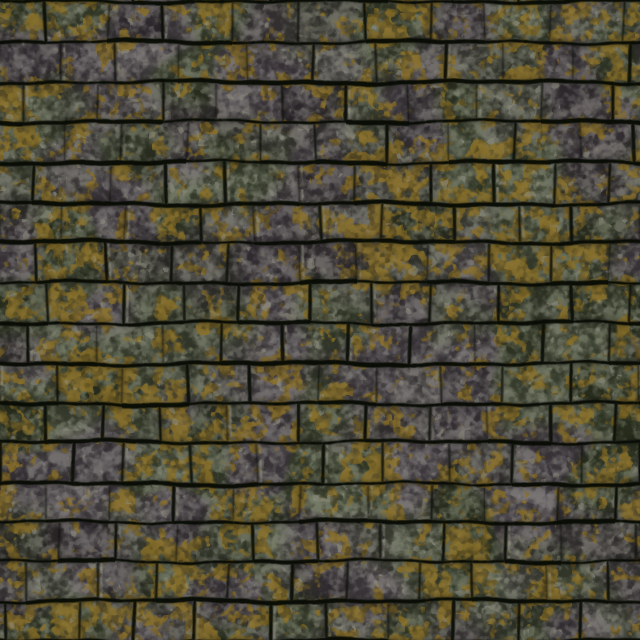
Write a WebGL 2 fragment shader that draws this texture.

```glsl
#version 300 es
precision highp float;
// Weathered slate roof: 16 staggered courses of 10 slates with golden lichen.

uniform vec2 u_resolution;
out vec4 fragColor;

const vec2 GRID = vec2(10.0, 16.0);
const float TAU = 6.2831853;

const vec3 STONE_DARK  = vec3(0.19, 0.19, 0.165);
const vec3 STONE_LIGHT = vec3(0.43, 0.43, 0.39);
const vec3 VIOLET_TINT = vec3(0.015, -0.005, 0.035);
const vec3 GREEN_TINT  = vec3(-0.01, 0.012, -0.025);
const vec3 LICHEN_DARK = vec3(0.29, 0.25, 0.12);
const vec3 LICHEN_GOLD = vec3(0.56, 0.45, 0.15);
const vec3 PALE_FLECK  = vec3(0.56, 0.56, 0.50);
const vec3 GAP         = vec3(0.03, 0.045, 0.015);

float hash(vec2 p, float seed) {
    vec3 q = fract(vec3(p.xyx + seed * 7.31) * vec3(0.1031, 0.1030, 0.0973));
    q += dot(q, q.yzx + 33.33);
    return fract((q.x + q.y) * q.z);
}

// Smooth cellular noise: random cell values blended by distance; repeats over the canvas.
float cellNoise(vec2 uv, float cells, float seed) {
    vec2 p = uv * cells;
    vec2 base = floor(p);
    float total = 0.0, weights = 0.0;
    for (int y = -1; y <= 1; y++) {
        for (int x = -1; x <= 1; x++) {
            vec2 cell = base + vec2(x, y);
            vec2 id = mod(cell, cells);
            vec2 point = cell + vec2(hash(id, seed + 1.0), hash(id, seed + 2.0));
            float w = 1.0 - smoothstep(0.0, 1.3, distance(p, point));
            w = w * w * w + 1e-5;
            total += w * hash(id, seed);
            weights += w;
        }
    }
    return total / weights;
}

float mottle(vec2 uv, float cells, float seed) {
    return 0.42 * cellNoise(uv, cells, seed)
         + 0.34 * cellNoise(uv, cells * 2.0, seed + 5.0)
         + 0.24 * cellNoise(uv, cells * 4.0, seed + 9.0);
}

// Uneven lower edge of a course, in course heights.
float courseEdge(float x, float row) {
    float r = hash(vec2(mod(row, GRID.y), 3.0), 4.0);
    return 0.08 * (r - 0.5)
         + 0.030 * sin(TAU * (2.0 * x + r * 5.0))
         + 0.022 * sin(TAU * (5.0 * x + r * 9.0))
         + 0.012 * sin(TAU * (13.0 * x + r * 17.0));
}

// Signed distance to the nearest upright joint, joint id, slate id.
vec3 slateAt(float x, float row, float height) {
    float rowId = mod(row, GRID.y);
    float stagger = 0.5 * mod(rowId, 2.0) + 0.36 * (hash(vec2(rowId, 8.0), 1.0) - 0.5);
    float u = x * GRID.x - stagger;
    float joint = floor(u + 0.5);
    vec2 id = vec2(mod(joint, GRID.x), rowId);
    float shift = 0.24 * (hash(id, 2.0) - 0.5);
    float lean = 0.07 * (hash(id, 3.0) - 0.5) * (height - 0.5);
    float d = u - joint - shift - lean;
    return vec3(d, id.x, mod(joint - step(d, 0.0), GRID.x));
}

float line(float d, float halfWidth, float blur) {
    return 1.0 - smoothstep(halfWidth - blur, halfWidth + blur, abs(d));
}

void main() {
    vec2 uv = gl_FragCoord.xy / u_resolution;
    vec2 blur = GRID / u_resolution * 0.7 + vec2(0.008, 0.012);

    // Locate the course and the slate.
    float v = uv.y * GRID.y + 0.06;
    float edge = floor(v + 0.5);
    float edgeDist = v - edge - courseEdge(uv.x, edge);
    float row = edge - step(edgeDist, 0.0);
    vec3 slate = slateAt(uv.x, row, v - row);
    vec2 slateId = vec2(slate.z, mod(row, GRID.y));
    vec2 jointId = vec2(slate.y, slateId.y);

    // Mottled stone, each slate with its own shade.
    float tone = mottle(uv, 44.0, 11.0);
    float grain = cellNoise(uv, 150.0, 31.0);
    float patches = cellNoise(uv, 13.0, 41.0);
    vec3 color = mix(STONE_DARK, STONE_LIGHT, smoothstep(0.24, 0.76, tone * 0.75 + grain * 0.25));
    color += mix(VIOLET_TINT, GREEN_TINT, smoothstep(0.25, 0.75, patches));
    color += 0.07 * (hash(slateId, 5.0) - 0.5);

    // Lichen gathers in broken patches, more on some slates.
    float growth = mottle(uv, 38.0, 51.0) + 0.22 * (patches - 0.5) + 0.16 * (hash(slateId, 6.0) - 0.5);
    vec3 lichen = mix(LICHEN_DARK, LICHEN_GOLD, smoothstep(0.25, 0.85, 0.5 * grain + 0.5 * growth + 0.08));
    color = mix(color, lichen, 0.8 * smoothstep(0.52, 0.65, growth));

    // Scattered pale flecks, and chipped rims beside a few joints.
    float fleck = smoothstep(0.76, 0.92, cellNoise(uv, 110.0, 71.0)) * smoothstep(0.45, 0.65, tone);
    float chip = line(slate.x - 0.055, 0.02, blur.x) * step(0.82, hash(jointId, 7.0)) * grain;
    color = mix(color, PALE_FLECK, clamp(0.55 * fleck + 0.8 * chip, 0.0, 1.0));

    // Grime along the rims, then dark gaps of uneven width and strength.
    float grime = max(exp(-abs(edgeDist) * 13.0), 0.7 * exp(-abs(slate.x) * 22.0));
    color *= 1.0 - 0.45 * grime;
    float gapSeed = hash(vec2(slateAt(uv.x, edge, 0.0).z, mod(edge, GRID.y)), 8.0);
    float courseGap = line(edgeDist, mix(0.026, 0.060, gapSeed) + 0.02 * (grain - 0.5), blur.y);
    float jointSeed = hash(jointId, 9.0);
    float jointGap = line(slate.x, mix(0.012, 0.027, jointSeed) + 0.012 * (grain - 0.5), blur.x);
    jointGap *= mix(0.3, 1.0, smoothstep(0.1, 0.7, jointSeed)) * mix(0.7, 1.0, tone);
    color = mix(color, GAP, max(0.95 * courseGap, jointGap));

    fragColor = vec4(clamp(color, 0.0, 1.0), 1.0);
}
```
